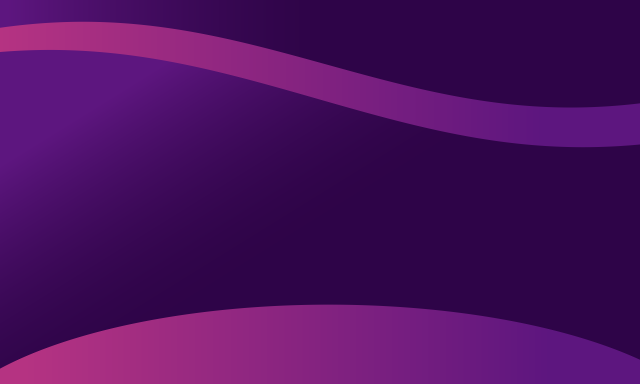
Give the GLSL for this background, as a WebGL 1 fragment shader.

```glsl
precision highp float;
// Dark violet backdrop with a waving pink-to-purple ribbon and a matching hill.

uniform vec2 u_resolution;

// Canvas units: width 1, height HEIGHT, y measured down from the top.
const float HEIGHT = 0.6;
const float PI = 3.14159;

const vec3 DARK = vec3(0.182, 0.016, 0.282);
const vec3 PURPLE = vec3(0.365, 0.085, 0.497);
const vec3 PINK = vec3(0.71, 0.2, 0.51);

// Wave edges: crest x, half period, middle y, amplitude
const vec4 RIBBON_TOP = vec4(0.130, 0.762, 0.101, 0.067);
const vec4 RIBBON_BOTTOM = vec4(0.078, 0.833, 0.154, 0.076);

const vec2 HILL_CENTER = vec2(0.514, 0.708);
const vec2 HILL_RADII = vec2(0.625, 0.232);

// Start and end of each gradient
const vec2 RIBBON_FADE = vec2(0.0, 0.846);
const vec2 HILL_FADE = vec2(0.039, 0.859);
const vec2 SKY_FADE = vec2(0.013, 0.508);
const vec2 FIELD_FADE = vec2(0.26, 0.657);

const float FIELD_SLANT = 0.62;
const float SKY_FALLOFF = 1.5;
const float FIELD_FALLOFF = 1.7;

float ramp(vec2 range, float t) {
  return clamp((t - range.x) / (range.y - range.x), 0.0, 1.0);
}

float waveEdge(vec4 wave, float x) {
  return wave.z - wave.w * cos(PI * (x - wave.x) / wave.y);
}

float hillEdge(float x) {
  float dx = (x - HILL_CENTER.x) / HILL_RADII.x;
  return HILL_CENTER.y - HILL_RADII.y * sqrt(max(0.0, 1.0 - dx * dx));
}

// Coverage of the region below an edge, softened over one pixel
float below(float edge, float y) {
  float pixel = HEIGHT / u_resolution.y;
  return clamp((y - edge) / pixel + 0.5, 0.0, 1.0);
}

vec3 glow(float fade, float falloff) {
  return mix(DARK, PURPLE, pow(1.0 - fade, falloff));
}

void main() {
  vec2 uv = gl_FragCoord.xy / u_resolution;
  vec2 p = vec2(uv.x, (1.0 - uv.y) * HEIGHT);

  // Sky, lit from the left
  vec3 color = glow(ramp(SKY_FADE, p.x), SKY_FALLOFF);

  // Ribbon
  vec3 ribbon = mix(PINK, PURPLE, ramp(RIBBON_FADE, p.x));
  color = mix(color, ribbon, below(waveEdge(RIBBON_TOP, p.x), p.y));

  // Field under the ribbon, lit from the upper left
  float diagonal = FIELD_SLANT * p.x + p.y;
  vec3 field = glow(ramp(FIELD_FADE, diagonal), FIELD_FALLOFF);
  color = mix(color, field, below(waveEdge(RIBBON_BOTTOM, p.x), p.y));

  // Hill
  vec3 hill = mix(PINK, PURPLE, ramp(HILL_FADE, p.x));
  color = mix(color, hill, below(hillEdge(p.x), p.y));

  gl_FragColor = vec4(color, 1.0);
}
```
